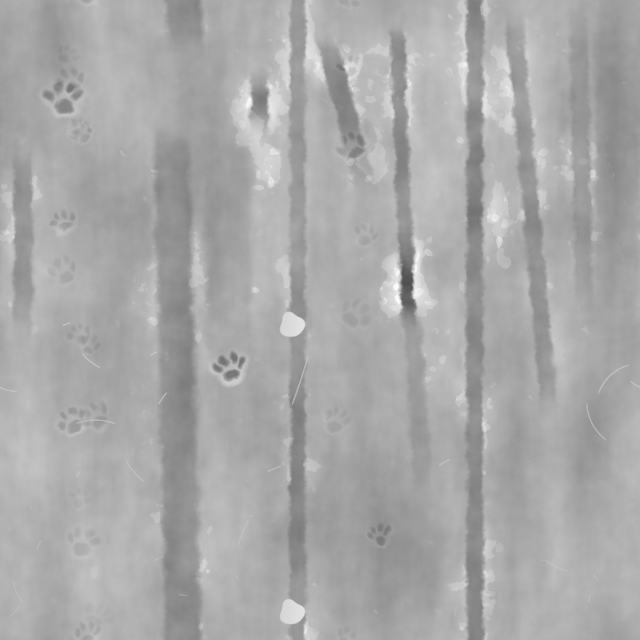
A Shadertoy shader for this texture map:

```glsl
// Tiling height map of dried mud: vertical wheel ruts with raised, torn
// rims, trails of paw prints, pebbles and scattered straw.
// Built from wrapped distance fields over wrapped gradient noise.

const float TAU = 6.2832;
const float MUD = .668, PEBBLE = .86, STRAW = .8;

vec2 hash22(vec2 p) {
    vec3 q = fract(p.xyx * vec3(.1031, .1030, .0973));
    q += dot(q, q.yzx + 33.33);
    return fract((q.xx + q.yz) * q.zy);
}

// Shortest offset on the repeating tile
vec2 wrapDelta(vec2 d) { return d - floor(d + .5); }

vec2 rotate(vec2 p, float a) {
    return vec2(cos(a) * p.x + sin(a) * p.y, cos(a) * p.y - sin(a) * p.x);
}

// Gradient noise that repeats after "period" cells
float noise(vec2 uv, vec2 period, float seed) {
    vec2 p = uv * period, c = floor(p), f = p - c;
    vec2 s = f * f * f * (f * (f * 6. - 15.) + 10.);
    float sum = 0.;
    for (int i = 0; i < 4; i++) {
        vec2 k = vec2(i % 2, i / 2), w = mix(1. - s, s, k);
        float a = TAU * hash22(mod(c + k, period) + seed).x;
        sum += w.x * w.y * dot(vec2(cos(a), sin(a)), f - k);
    }
    return sum;
}

float fbm(vec2 uv, vec2 period, float seed) {
    float sum = 0., gain = 1.;
    for (int i = 0; i < 5; i++) {
        sum += gain * noise(uv, period, seed + float(i) * 17.);
        period *= 2.;
        gain *= .5;
    }
    return sum;
}

// Rut: x = sunken floor, y = raised rim; box = centre, half size
vec2 rut(vec2 p, vec4 box, float slant, float fade, float depth) {
    vec2 d = wrapDelta(p - box.xy);
    float side = abs(wrapDelta(vec2(d.x - slant * d.y, 0)).x) + .0004 * sin(TAU * 96. * p.y);
    float along = 1. - smoothstep(box.w - fade, box.w + fade, abs(d.y));
    float soft = .002 + .2 * box.z;
    float sunk = smoothstep(-soft, soft, box.z - side);
    float rim = (1. - sunk) * exp(-max(side - box.z, 0.) / .021);
    return depth * along * vec2(sunk, rim);
}

// Soft patch; box = centre, radii
float spot(vec2 p, vec4 box) {
    vec2 d = wrapDelta(p - box.xy) / box.zw;
    return exp(-dot(d, d));
}

// Loose flakes; density says how many cells hold one
float crumbs(vec2 uv, float period, float density) {
    vec2 p = uv * period;
    float result = 0.;
    for (int i = 0; i < 9; i++) {
        vec2 cell = floor(p) + vec2(i % 3 - 1, i / 3 - 1);
        vec2 id = mod(cell, period), at = hash22(id), kind = hash22(id + 57.);
        vec2 q = rotate(p - cell - at, TAU * at.x) * vec2(1, 1.5);
        float r = mix(.15, .6, kind.y);
        float body = 1. - smoothstep(.75 * r, r, length(q));
        result = max(result, body * (.4 + .6 * at.y) * smoothstep(0., .15, density - kind.x));
    }
    return result;
}

float ellipse(vec2 p, vec2 r) { return (length(p / r) - 1.) * min(r.x, r.y); }

// Paw print: four toes over a pad, dark dents with a pale lower lip
float paw(vec2 p, vec2 centre, float size, float angle) {
    vec2 q = rotate(wrapDelta(p - centre), angle) / size;
    float d = ellipse(q + vec2(0, .35), vec2(.42, .3));
    for (int i = 0; i < 4; i++) {
        float a = mix(2.9, .25, float(i) / 3.);
        vec2 toe = rotate(q - vec2(.66, .58) * vec2(cos(a), sin(a)), .4 * (a - 1.57));
        d = min(d, ellipse(toe, vec2(.2, .29)));
    }
    float lip = smoothstep(0., .08, d) * (1. - smoothstep(.08, .35, d));
    return lip * (.4 - .4 * q.y) - 1. + smoothstep(-.12, .06, d);
}

float pawTrail(vec2 p, float x, float seed) {
    float sum = 0.;
    for (int i = 0; i < 7; i++) {
        vec2 r = hash22(vec2(i, seed)), s = hash22(vec2(seed, i + 9));
        vec2 at = vec2(x + .08 * (r.x - .5), (float(i) + .6 * r.y) / 7.);
        sum += mix(.03, .1, s.x * s.x) * paw(p, at, mix(.018, .03, s.y), 1.6 * s.x - .8);
    }
    return sum;
}

float pebble(vec2 q, float radius, float edge) {
    float a = atan(q.y, q.x);
    float r = radius * (1. + .1 * sin(3. * a + 2.) + .06 * sin(4. * a));
    return 1. - smoothstep(-edge, edge, length(q) - r);
}

// Thin bent stalks in the lower half
float straw(vec2 p, float width) {
    float sum = 0.;
    for (int i = 0; i < 22; i++) {
        vec2 r = hash22(vec2(i, 71)), s = hash22(vec2(i, 133));
        vec2 q = rotate(wrapDelta(p - r * vec2(1, .5)), TAU * s.x);
        float len = mix(.006, .045, s.y * s.y);
        float bend = abs(q.y - (r.x - .5) * 16. * q.x * q.x);
        float line = 1. - smoothstep(.3 * width, width, bend);
        sum = max(sum, line * (1. - smoothstep(.8 * len, len, abs(q.x))) * (.3 + .7 * r.y));
    }
    return sum;
}

void mainImage(out vec4 fragColor, in vec2 fragCoord) {
    vec2 uv = fragCoord / iResolution.xy;
    float px = 1. / iResolution.y;
    vec2 p = uv + .006 * vec2(fbm(uv, vec2(36), 5.), fbm(uv, vec2(36), 8.));

    // Soft, vertically drawn mud with fine grain
    float h = MUD + .11 * fbm(uv, vec2(9, 2), 11.) + .065 * fbm(uv, vec2(5, 4), 23.)
            + .026 * fbm(uv, vec2(36), 31.);

    // Ruts
    vec2 t = rut(p, vec4(.278, .36, .028, .42), -.025, .03, .1)
        + rut(p, vec4(.465, .5, .012, 2), 0., .1, .11)
        + rut(p, vec4(.629, .73, .011, .22), -.04, .02, .15)
        + rut(p, vec4(.637, .57, .011, .05), -.04, .05, .17)
        + rut(p, vec4(.652, .38, .014, .12), -.06, .06, .06)
        + rut(p, vec4(.742, .5, .013, 2), 0., .1, .12)
        + rut(p, vec4(.742, .73, .012, .07), 0., .07, .1);
    t += rut(p, vec4(.83, .67, .013, .29), -.09, .04, .11)
        + rut(p, vec4(.908, .76, .014, .2), -.02, .06, .07)
        + rut(p, vec4(.036, .62, .014, .12), 0., .05, .1)
        + rut(p, vec4(.54, .825, .016, .1), -.27, .03, .13)
        + rut(p, vec4(.405, .84, .014, .03), 0., .03, .18)
        + rut(p, vec4(.357, .63, .036, .17), 0., .1, .05)
        + rut(p, vec4(.965, .8, .035, .16), 0., .12, .05);
    float patchy = smoothstep(-.25, .4, fbm(uv, vec2(9, 5), 41.));
    h += .9 * t.y * patchy - t.x * (1. + .5 * fbm(uv, vec2(12, 16), 47.));

    // Torn crust and flakes where ruts break up
    float crust = spot(p, vec4(.385, .8, .022, .035)) + spot(p, vec4(.425, .74, .02, .035))
        + .7 * spot(p, vec4(.57, .745, .04, .03)) + .6 * spot(p, vec4(.783, .65, .012, .09))
        + .7 * spot(p, vec4(.61, .545, .012, .05));
    float torn = crust + 5. * t.y * patchy;
    h += .05 * crust + .055 * smoothstep(.4, .5, torn + .6 * fbm(uv, vec2(28), 53.));
    h += .09 * crumbs(p, 56., .05 + .5 * torn) + .04 * crumbs(p, 100., .06 + .4 * torn);

    // Paw prints: three trails and two deeper steps
    h += pawTrail(p, .12, 2.) + pawTrail(p, .56, 6.) + .6 * pawTrail(p, .13, 4.);
    h += .2 * paw(p, vec2(.36, .425), .03, .2) + .14 * paw(p, vec2(.1, .845), .034, 0.);

    // Straw and pebbles on top
    h = mix(h, STRAW, .7 * straw(uv, max(.0016, 1.2 * px)));
    for (int i = 0; i < 2; i++) {
        vec2 q = wrapDelta(uv - vec2(.456, .043 + .449 * float(i)));
        h = mix(h, PEBBLE + 1.5 * q.x, pebble(q, .019, max(.001, px)));
    }
    fragColor = vec4(vec3(clamp(h, 0., 1.)), 1);
}
```
